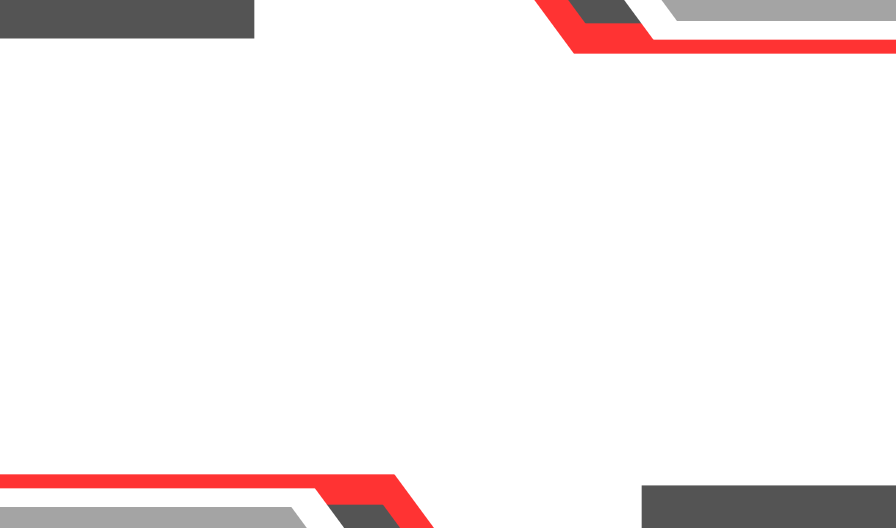
Reproduce this background procedurally as a WebGL 2 fragment shader.

```glsl
#version 300 es
precision highp float;
// White page framed by slanted red, dark and grey corner bands and two dark bars.

uniform vec2 u_resolution;
out vec4 outColor;

const float DESIGN_WIDTH = 768.0;  // layout units across the canvas
const float SLANT = 0.737;         // sideways run per unit of depth
const vec3 WHITE = vec3(1.0);
const vec3 DARK = vec3(0.33);
const vec3 RED = vec3(1.0, 0.2, 0.2);
const vec3 GREY = vec3(0.645);

// Smooth coverage of the inside (negative side) of an edge.
float cover(float dist, float pixel) {
    return clamp(0.5 - dist / pixel, 0.0, 1.0);
}

// Band hanging from an edge: p.x runs along it, p.y is the depth.
// It starts at a slanted side and continues without end.
float slantedBand(vec2 p, float start, float depth, float pixel) {
    float side = (start + SLANT * p.y - p.x) / length(vec2(1.0, SLANT));
    return cover(side, pixel) * cover(p.y - depth, pixel);
}

// Rectangle filling a corner, measured from that corner.
float cornerBar(vec2 p, vec2 size, float pixel) {
    return cover(p.x - size.x, pixel) * cover(p.y - size.y, pixel);
}

// Layered bands of one corner, painted from back to front.
vec3 paintCorner(vec3 color, vec2 p, float pixel) {
    color = mix(color, RED, slantedBand(p, 0.0, 46.0, pixel));
    color = mix(color, DARK, slantedBand(p, 29.0, 20.0, pixel));
    // The inner gap covers the rest of the dark and red bands.
    color = mix(color, WHITE, slantedBand(p, 77.0, 34.0, pixel));
    return mix(color, GREY, slantedBand(p, 109.0, 18.0, pixel));
}

void main() {
    float pixel = DESIGN_WIDTH / u_resolution.x;
    vec2 size = u_resolution * pixel;
    vec2 pos = gl_FragCoord.xy * pixel;
    vec2 fromTopLeft = vec2(pos.x, size.y - pos.y);
    vec2 fromBottomRight = vec2(size.x - pos.x, pos.y);

    // The lower corner is the upper one turned half around.
    vec3 color = paintCorner(WHITE, fromTopLeft - vec2(458.0, 0.0), pixel);
    color = paintCorner(color, fromBottomRight - vec2(396.0, 0.0), pixel);

    // Solid bars in the two remaining corners.
    color = mix(color, DARK, cornerBar(fromTopLeft, vec2(218.0, 33.0), pixel));
    color = mix(color, DARK, cornerBar(fromBottomRight, vec2(218.0, 36.5), pixel));

    outColor = vec4(color, 1.0);
}
```
